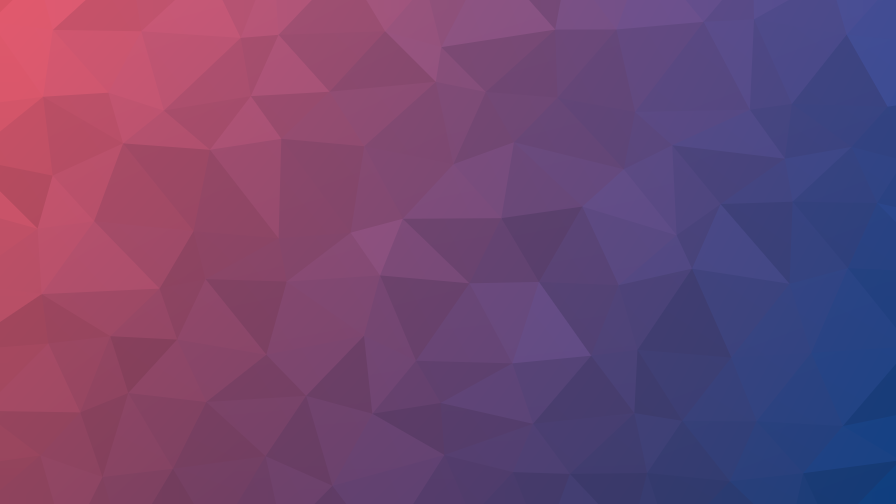
A Shadertoy shader for this background:

```glsl
// Low-poly backdrop: irregular triangular facets fading from coral through plum to deep blue.

const vec2  CELL_SIZE    = vec2(0.156, 0.125); // mesh spacing, in canvas heights
const vec2  MESH_OFFSET  = vec2(0.090, 0.0625);
const float ROW_STAGGER  = 0.22;  // alternate rows move left and right, in cells
const float JITTER       = 0.30;  // vertex displacement, in cells
const float TONE_RANGE   = 0.065; // random brightness spread between facets
const float SMOOTH_SHARE = 0.35;  // how much of the gradient survives inside a facet
const float ACCENT_SIZE  = 0.062; // patch radius, in canvas heights

// Gradient stops, left to right
const int STOPS = 5;
const vec3 TOP_COLORS[STOPS] = vec3[](
    vec3(0.87, 0.34, 0.41), vec3(0.73, 0.33, 0.45), vec3(0.55, 0.31, 0.47),
    vec3(0.40, 0.30, 0.53), vec3(0.25, 0.29, 0.56));
const vec3 BOTTOM_COLORS[STOPS] = vec3[](
    vec3(0.58, 0.27, 0.37), vec3(0.43, 0.24, 0.38), vec3(0.33, 0.24, 0.43),
    vec3(0.21, 0.24, 0.45), vec3(0.05, 0.23, 0.47));

// Light and dark patches: position on the canvas, strength
const int ACCENTS = 15;
const vec3 ACCENT[ACCENTS] = vec3[](
    vec3(0.28, 0.72, 0.09), vec3(0.37, 0.72, -0.09), vec3(0.59, 0.38, 0.11),
    vec3(0.61, 0.49, -0.08), vec3(0.50, 0.90, 0.07), vec3(0.56, 0.85, -0.05),
    vec3(0.12, 0.58, 0.05), vec3(0.20, 0.56, -0.05), vec3(0.16, 0.34, -0.06),
    vec3(0.21, 0.11, -0.07), vec3(0.43, 0.51, 0.06), vec3(0.70, 0.59, 0.06),
    vec3(0.78, 0.35, -0.06), vec3(0.69, 0.13, -0.07), vec3(0.96, 0.14, 0.08));

vec2 hash2(vec2 p) {
    vec3 q = fract(p.xyx * vec3(0.1031, 0.1030, 0.0973));
    q += dot(q, q.yzx + 33.33);
    return fract((q.xx + q.yz) * q.zy);
}

vec3 gradientColor(vec2 uv) {
    uv = clamp(uv, 0.0, 1.0);
    float x = uv.x * float(STOPS - 1);
    int i = min(int(x), STOPS - 2);
    float t = x - float(i);
    return mix(mix(BOTTOM_COLORS[i], BOTTOM_COLORS[i + 1], t),
               mix(TOP_COLORS[i], TOP_COLORS[i + 1], t), uv.y);
}

float accentTone(vec2 p, vec2 canvas) {
    float tone = 0.0;
    for (int i = 0; i < ACCENTS; i++) {
        vec2 d = (p - ACCENT[i].xy * canvas) / ACCENT_SIZE;
        tone += ACCENT[i].z * exp(-dot(d, d) * 0.5);
    }
    return tone;
}

// Mesh vertex in canvas heights
vec2 meshVertex(vec2 id) {
    vec2 shift = (hash2(id + 17.0) * 2.0 - 1.0) * JITTER;
    shift.x += (mod(id.y, 2.0) * 2.0 - 1.0) * ROW_STAGGER;
    return (id + shift) * CELL_SIZE + MESH_OFFSET;
}

// Signed distance to the line a-b, positive on its left
float leftOf(vec2 p, vec2 a, vec2 b) {
    vec2 e = b - a;
    return dot(p - a, vec2(-e.y, e.x)) / length(e);
}

// Coverage-weighted colour of one counterclockwise facet
vec4 facet(vec2 p, vec2 a, vec2 b, vec2 c, vec2 canvas) {
    float inside = min(leftOf(p, a, b), min(leftOf(p, b, c), leftOf(p, c, a)));
    float coverage = clamp(inside * iResolution.y + 0.5, 0.0, 1.0);
    if (coverage <= 0.0) return vec4(0.0);
    vec2 center = (a + b + c) / 3.0;
    float tone = (hash2(center * 311.0).x * 2.0 - 1.0) * TONE_RANGE;
    tone += accentTone(center, canvas);
    vec3 color = gradientColor(mix(center, p, SMOOTH_SHARE) / canvas);
    return vec4(color * (1.0 + tone), 1.0) * coverage;
}

void mainImage(out vec4 fragColor, in vec2 fragCoord) {
    vec2 canvas = vec2(iResolution.x / iResolution.y, 1.0);
    vec2 p = fragCoord / iResolution.y;
    vec2 home = floor((p - MESH_OFFSET) / CELL_SIZE);
    vec4 sum = vec4(0.0);

    // Displaced cells may reach into their neighbours
    for (int y = -1; y <= 1; y++)
    for (int x = -1; x <= 1; x++) {
        vec2 id = home + vec2(x, y);
        vec2 a = meshVertex(id);
        vec2 b = meshVertex(id + vec2(1, 0));
        vec2 c = meshVertex(id + vec2(1, 1));
        vec2 d = meshVertex(id + vec2(0, 1));
        // Split each quad along its shorter diagonal
        if (distance(a, c) < distance(b, d)) {
            sum += facet(p, a, b, c, canvas) + facet(p, a, c, d, canvas);
        } else {
            sum += facet(p, a, b, d, canvas) + facet(p, b, c, d, canvas);
        }
    }

    vec3 color = sum.a > 0.001 ? sum.rgb / sum.a : gradientColor(p / canvas);
    fragColor = vec4(color, 1.0);
}
```
